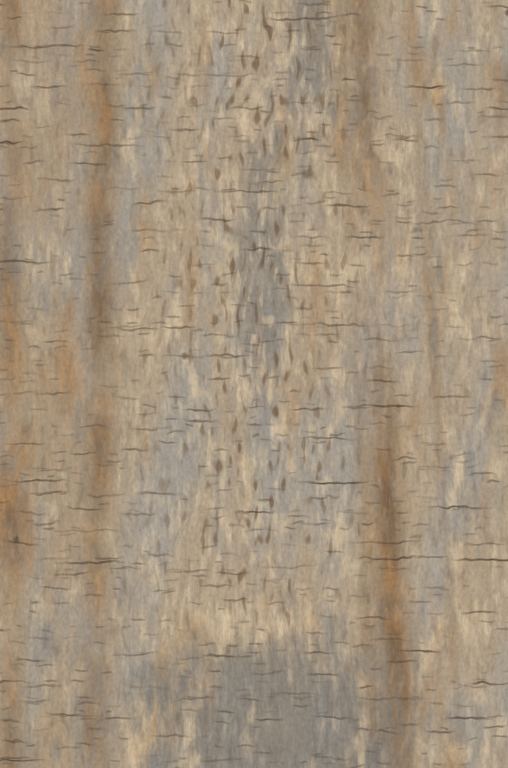
Give the GLSL for this texture, as a Shadertoy shader.

```glsl
const vec3 SAND  = vec3(0.685, 0.615, 0.520);
const vec3 CREAM = vec3(0.800, 0.720, 0.600);
const vec3 ASH   = vec3(0.635, 0.605, 0.560);
const vec3 SLATE = vec3(0.470, 0.460, 0.445);
const vec3 RUST  = vec3(0.610, 0.440, 0.270);
const vec3 UMBER = vec3(0.440, 0.350, 0.265);
const vec3 CRACK = vec3(0.260, 0.210, 0.170);

const vec2 GRAIN_SCALE = vec2(105.0, 24.0);
const vec2 FLECK_SCALE = vec2(115.0, 42.0);
const vec2 PORE_SCALE  = vec2(210.0, 150.0);
const float GRAIN_CONTRAST = 0.10;
const float PORE_CONTRAST  = 0.09;
const float CRACK_WIDTH = 0.0016;

// Stained bands: x at the top, half width, strength, lean to the right
const int BANDS = 6;
const vec4 BAND[BANDS] = vec4[BANDS](
    vec4(0.012, 0.018, 0.75, 0.000), vec4(0.136, 0.019, 0.85, -0.010),
    vec4(0.468, 0.020, 0.95, 0.055), vec4(0.535, 0.008, 0.35, 0.065),
    vec4(0.070, 0.050, 0.25, 0.000), vec4(0.440, 0.010, 0.35, 0.050));

vec2 hash2(vec2 p) {
    vec3 q = fract(p.xyx * vec3(0.1031, 0.1030, 0.0973));
    q += dot(q, q.yzx + 33.33);
    return fract((q.xx + q.yz) * q.zy);
}

float corner(vec2 cell, vec2 f, vec2 o) {
    return dot(hash2(cell + o) * 2.0 - 1.0, f - o);
}

float gradientNoise(vec2 p) {
    p += 70.0;
    vec2 i = floor(p), f = fract(p);
    vec2 u = f * f * f * (f * (f * 6.0 - 15.0) + 10.0);
    return mix(mix(corner(i, f, vec2(0, 0)), corner(i, f, vec2(1, 0)), u.x),
               mix(corner(i, f, vec2(0, 1)), corner(i, f, vec2(1, 1)), u.x), u.y);
}

float fbm(vec2 p) {
    float sum = 0.0, amp = 1.0;
    for (int i = 0; i < 4; i++) {
        sum += amp * gradientNoise(p);
        p = p * 2.03 + vec2(17.3, 9.1);
        amp *= 0.55;
    }
    return sum;
}

// Soft round mask with an uneven rim
float patchMask(vec2 p, vec2 center, vec2 radius, float rough) {
    return 1.0 - smoothstep(0.35, 1.15, length((p - center) / radius) + rough);
}

// One short horizontal crack per grid cell, kept by chance
float cracks(vec2 p, vec2 cellSize, float chance, float seed) {
    p.y += 0.006 * gradientNoise(p * vec2(28.0, 9.0) + seed)
         + 0.003 * gradientNoise(p * 90.0 + seed);
    float row = floor(p.y / cellSize.y);
    p.x += cellSize.x * hash2(vec2(row, seed)).x;
    vec2 cell = floor(p / cellSize);
    vec2 local = p - (cell + 0.5) * cellSize;
    vec2 rnd = hash2(cell + seed), shape = hash2(cell + seed + 51.0);
    float halfLength = cellSize.x * mix(0.15, 0.48, shape.x);
    float taper = 1.0 - smoothstep(0.3, 1.0, abs(local.x) / halfLength);
    float offset = abs(local.y - (shape.y - 0.5) * cellSize.y * 0.7);
    float edge = CRACK_WIDTH * 0.5 + 0.7 / iResolution.y;
    float line = 1.0 - smoothstep(0.0, CRACK_WIDTH * 0.5 + edge, offset);
    return line * taper * step(rnd.x, chance) * mix(0.4, 1.0, rnd.y);
}

void mainImage(out vec4 fragColor, in vec2 fragCoord) {
    vec2 p = fragCoord / iResolution.y;
    vec2 warped = p + vec2(0.008 * gradientNoise(p * vec2(12.0, 7.0)), 0.0);
    float broad = fbm(warped * vec2(13.0, 3.5));
    float blotch = fbm(warped * vec2(26.0, 13.0) + 5.0);
    float grain = fbm(warped * GRAIN_SCALE);
    float fleck = gradientNoise(warped * FLECK_SCALE + 31.0);
    float pore = fbm(p * PORE_SCALE);

    // Weathered ground of sand, ash and cream
    vec3 color = mix(SAND, ASH, smoothstep(-0.25, 0.45, broad));
    color = mix(color, CREAM, 0.75 * smoothstep(0.0, 0.6, blotch + 0.35 * grain));
    float warm = fbm(warped * vec2(18.0, 5.0) + 43.0);
    color = mix(color, RUST, 0.45 * smoothstep(0.08, 0.7, warm + 0.2 * grain));

    // Leaning rust and umber bands, faded in places
    for (int i = 0; i < BANDS; i++) {
        vec4 b = BAND[i];
        float d = (warped.x - b.x - b.w * (1.0 - p.y)) / b.y;
        float fade = smoothstep(-0.7, 0.35, fbm(p * vec2(9.0, 4.0) + float(i) * 7.0));
        float stain = b.z * exp(-d * d) * fade * clamp(0.85 + 0.6 * grain, 0.0, 1.0);
        color = mix(color, mix(RUST, UMBER, smoothstep(-0.3, 0.5, blotch + 0.2)), stain);
    }

    // Grey worn areas
    float rough = 0.7 * blotch + 0.3 * grain;
    float worn = patchMask(p, vec2(0.36, 0.04), vec2(0.20, 0.15), rough);
    worn = max(worn, 0.8 * patchMask(p, vec2(0.405, 0.95), vec2(0.035, 0.16), rough));
    worn = max(worn, 0.7 * patchMask(p, vec2(0.34, 0.64), vec2(0.04, 0.20), rough));
    worn = max(worn, 0.6 * smoothstep(0.25, 0.7, fbm(warped * vec2(22.0, 8.0) + 91.0)));
    color = mix(color, SLATE, 0.65 * worn);

    // Upright flecks, densest down the middle
    float middle = exp(-pow((p.x - 0.34) / 0.11, 2.0)) * smoothstep(0.1, 0.3, p.y);
    color = mix(color, CREAM, (0.15 + 0.5 * middle) * smoothstep(0.08, 0.4, fleck));
    color = mix(color, UMBER, (0.2 + 0.5 * middle) * smoothstep(0.12, 0.45, -fleck));

    // Fine relief and cracks
    color *= 1.0 + GRAIN_CONTRAST * grain + PORE_CONTRAST * pore;
    float split = 0.75 * cracks(p, vec2(0.13, 0.040), 0.42, 3.0);
    split = max(split, 0.55 * cracks(p, vec2(0.07, 0.019), 0.40, 19.0));
    split = max(split, 0.40 * cracks(p, vec2(0.035, 0.011), 0.35, 37.0));
    color = mix(color, CRACK, split * clamp(0.8 + 0.8 * blotch, 0.2, 1.0));

    // Rare dark knots
    float knot = smoothstep(0.50, 0.62, gradientNoise(p * vec2(23.0, 31.0) + 8.0) + 0.08 * grain);
    fragColor = vec4(mix(color, CRACK, 0.6 * knot), 1.0);
}
```
